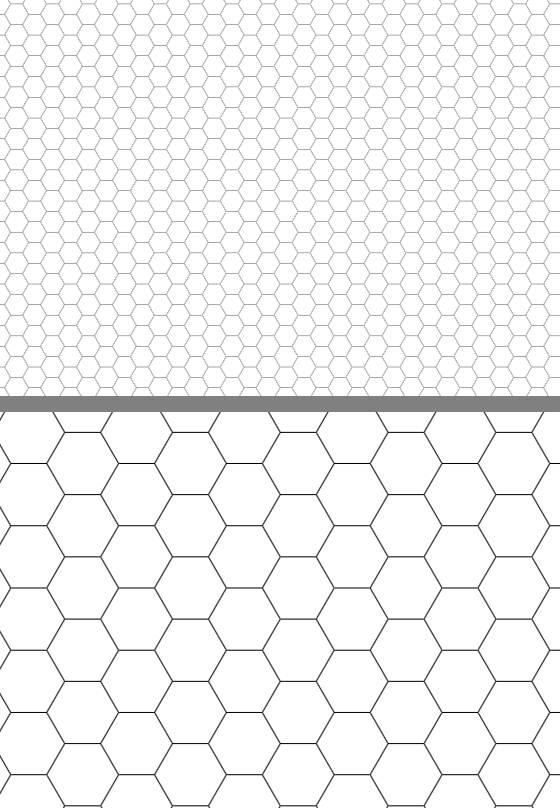
Top, the full canvas; bottom, a detail of the centre.
Write a WebGL 1 fragment shader that draws this pattern.

```glsl
precision highp float;

uniform vec2 u_resolution;

// Lengths are fractions of the canvas width.
const float SIDE = 0.02139;
const float LINE_WIDTH = 0.00061;
const vec2 FIRST_CENTER = vec2(0.02960, 0.02555);
const vec3 PAPER = vec3(1.0);
const vec3 INK = vec3(0.0);

// Offset from the nearest center of a flat-topped hexagon lattice.
vec2 hexOffset(vec2 p, float side) {
  vec2 period = side * vec2(3.0, sqrt(3.0));
  vec2 a = mod(p + 0.5 * period, period) - 0.5 * period;
  vec2 b = mod(p, period) - 0.5 * period;
  return dot(a, a) < dot(b, b) ? a : b;
}

// Share of a box of the given size, centered at dist, covered by a line.
float lineCoverage(float dist, float width, float box) {
  float top = min(dist + 0.5 * box, 0.5 * width);
  float bottom = max(dist - 0.5 * box, -0.5 * width);
  return clamp((top - bottom) / box, 0.0, 1.0);
}

// Coverage of the pair of opposite edges facing along the normal.
float edgePair(vec2 q, vec2 normal, float apothem, float width, float pixel) {
  float dist = apothem - abs(dot(q, normal));
  float footprint = pixel * (abs(normal.x) + abs(normal.y));
  return lineCoverage(dist, width, footprint);
}

float hexOutline(vec2 q, float side, float width, float pixel) {
  float slope = 0.5 * sqrt(3.0);
  float apothem = slope * side;
  float flatEdges = edgePair(q, vec2(0.0, 1.0), apothem, width, pixel);
  float rising = edgePair(q, vec2(slope, 0.5), apothem, width, pixel);
  float falling = edgePair(q, vec2(slope, -0.5), apothem, width, pixel);
  return max(flatEdges, max(rising, falling));
}

void main() {
  // The grid hangs from the top left corner.
  vec2 p = vec2(gl_FragCoord.x, u_resolution.y - gl_FragCoord.y) / u_resolution.x;
  float pixel = 1.0 / u_resolution.x;

  vec2 q = hexOffset(p - FIRST_CENTER, SIDE);
  float ink = hexOutline(q, SIDE, LINE_WIDTH, pixel);
  gl_FragColor = vec4(mix(PAPER, INK, ink), 1.0);
}
```
